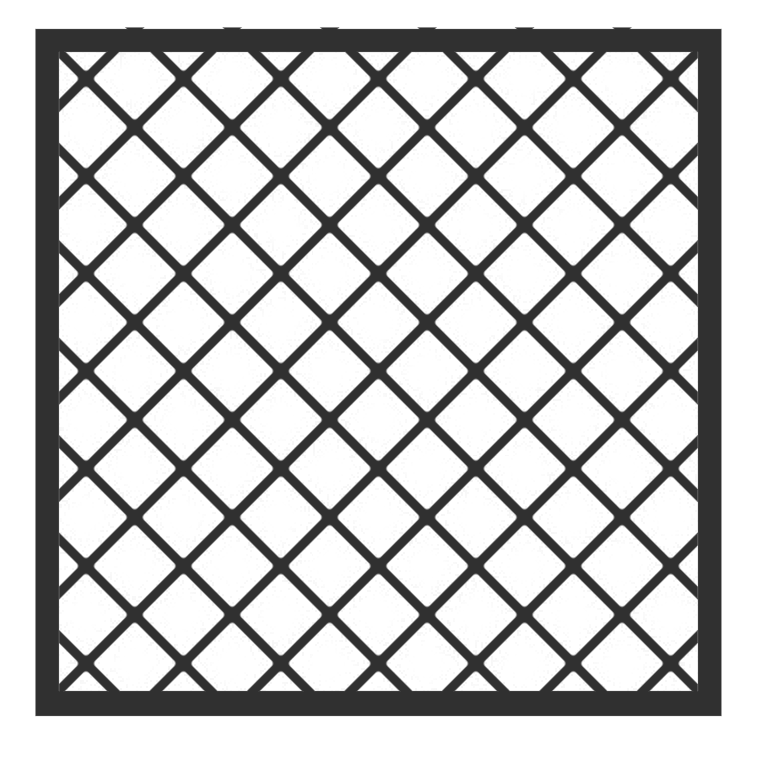
Give the GLSL for this pattern, as a WebGL 1 fragment shader.

```glsl
precision highp float;

uniform vec2 u_resolution;

const vec3 PAPER = vec3(1.0);
const vec3 INK = vec3(0.19);

const vec2 LATTICE_CENTER = vec2(0.4927, 0.5168);
const float CROSSING_PITCH = 0.1269;  // distance between crossings in a row
const float BAR_WIDTH = 0.0119;
const float FILLET = 0.006;           // rounding where bars meet

const vec2 OUTER_CENTER = vec2(0.4928, 0.5150);
const vec2 OUTER_HALF = vec2(0.4466, 0.4473);
const vec2 INNER_CENTER = vec2(0.4928, 0.5163);
const vec2 INNER_HALF = vec2(0.4160, 0.4160);
const vec2 BAR_LIMIT = vec2(0.4160, 0.4480);  // bar tips just clear the top rail

const float EDGE_SOFTNESS = 0.0013;
const float SPECK_SIZE = 0.0026;
const float SPECK_REACH = 0.028;
const float SPECK_SHARE = 0.16;
const float SPECK_DEPTH = 0.035;

float hash(vec2 p) {
  vec3 q = fract(vec3(p.xyx) * 0.1031);
  q += dot(q, q.yzx + 33.33);
  return fract((q.x + q.y) * q.z);
}

float boxDistance(vec2 p, vec2 halfSize) {
  vec2 d = abs(p) - halfSize;
  return length(max(d, 0.0)) + min(max(d.x, d.y), 0.0);
}

float smoothMin(float a, float b, float radius) {
  float h = max(radius - abs(a - b), 0.0) / radius;
  return min(a, b) - h * h * radius * 0.25;
}

// Two families of parallel bars at 45 degrees
float latticeDistance(vec2 p) {
  float spacing = CROSSING_PITCH * sqrt(0.5);
  vec2 diagonal = vec2(p.x + p.y, p.x - p.y) * sqrt(0.5);
  vec2 toBar = abs(fract(diagonal / spacing + 0.5) - 0.5) * spacing;
  vec2 bars = toBar - 0.5 * BAR_WIDTH;
  return smoothMin(bars.x, bars.y, FILLET);
}

float coverage(float d, float softness) {
  return 1.0 - smoothstep(-softness, softness, d);
}

void main() {
  float side = min(u_resolution.x, u_resolution.y);
  vec2 p = (gl_FragCoord.xy - 0.5 * u_resolution) / side + 0.5;
  float pixel = 0.75 / side;
  float softness = max(EDGE_SOFTNESS, pixel);

  // Lattice clipped to its opening
  float lattice = latticeDistance(p - LATTICE_CENTER);
  float bars = max(lattice, boxDistance(p - INNER_CENTER, BAR_LIMIT));

  // Square frame
  float opening = boxDistance(p - INNER_CENTER, INNER_HALF);
  float frame = max(boxDistance(p - OUTER_CENTER, OUTER_HALF), -opening);

  // Faint specks in the cells beside the bars
  float speck = step(1.0 - SPECK_SHARE, hash(floor(p / SPECK_SIZE)));
  float nearBar = 1.0 - smoothstep(0.0, SPECK_REACH, lattice);
  float inside = coverage(opening, pixel);
  vec3 color = PAPER - SPECK_DEPTH * speck * nearBar * inside;

  float ink = max(coverage(bars, softness), coverage(frame, pixel));
  gl_FragColor = vec4(mix(color, INK, ink), 1.0);
}
```
